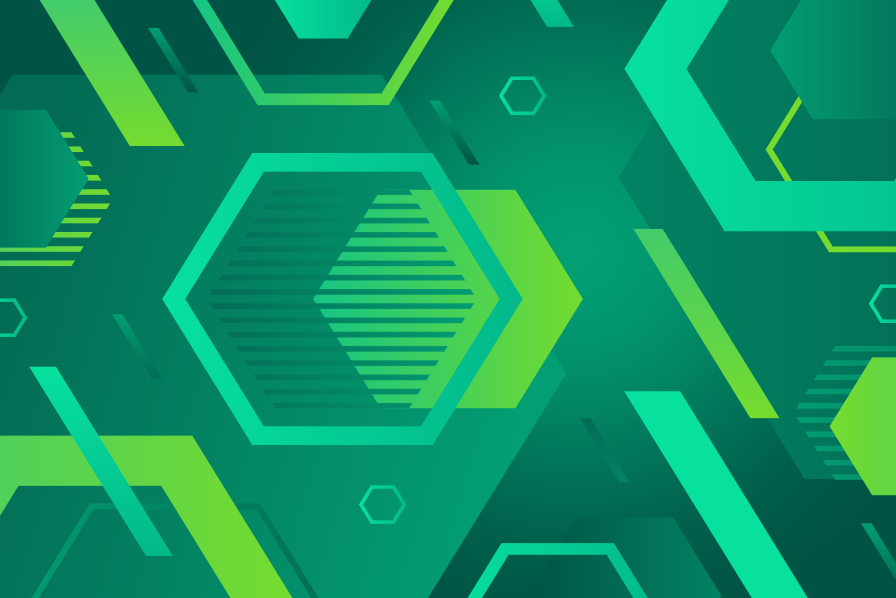
Reproduce this background procedurally as a WebGL 1 fragment shader.

```glsl
precision highp float;
uniform vec2 u_resolution;

const vec2 GRID = vec2(768.0, 512.0);   // layout units, y pointing down
const float SLANT = 0.618;              // run per rise of every diagonal
const float SLANT_NORM = 0.851;         // 1 / length(vec2(1, SLANT))
const float STRIPE_STEP = 12.2;
const float STRIPE_HALF = 2.4;
const vec2 GLOW_CENTER = vec2(495.0, 215.0);
const float GLOW_RADIUS = 340.0;
const vec2 SLIVER_SIZE = vec2(9.0, 55.0);

const vec3 NIGHT = vec3(0.0, 0.33, 0.27);
const vec3 PINE = vec3(0.01, 0.42, 0.33);
const vec3 TEAL = vec3(0.01, 0.51, 0.39);
const vec3 JADE = vec3(0.01, 0.62, 0.45);
const vec3 SEA = vec3(0.01, 0.72, 0.54);
const vec3 MINT = vec3(0.03, 0.88, 0.62);
const vec3 SPRING = vec3(0.08, 0.77, 0.52);
const vec3 LEAF = vec3(0.26, 0.80, 0.42);
const vec3 LIME = vec3(0.46, 0.86, 0.18);

vec2 p;
float pixel;
vec3 color;

// Distance functions
float hexDist(vec2 q, float r) {
  q = abs(q);
  return max(q.y - r, (q.x + SLANT * q.y - 2.0 * SLANT * r) * SLANT_NORM);
}

float barDist(vec2 q, vec2 size) {
  vec2 d = abs(vec2(q.x - SLANT * q.y, q.y) - 0.5 * size) - 0.5 * size;
  return max(d.x * SLANT_NORM, d.y);
}

// Painting with a two colour gradient
void fill(float d, vec3 a, vec3 b, float t) {
  float cover = clamp(0.5 - d / pixel, 0.0, 1.0);
  color = mix(color, mix(a, b, clamp(t, 0.0, 1.0)), cover);
}

float hexRamp(vec2 q, float r) {
  return 0.5 + q.x / (4.0 * SLANT * r);
}

void hexagon(vec2 center, float r, vec3 a, vec3 b) {
  vec2 q = p - center;
  fill(hexDist(q, r), a, b, hexRamp(q, r));
}

void hexRing(vec2 center, float r, float width, vec3 a, vec3 b) {
  vec2 q = p - center;
  fill(max(hexDist(q, r), -hexDist(q, r - width)), a, b, hexRamp(q, r));
}

void hexStripes(vec2 center, float r, vec3 a, vec3 b) {
  vec2 q = p - center;
  float stripe = abs(mod(q.y, STRIPE_STEP) - 0.5 * STRIPE_STEP) - STRIPE_HALF;
  fill(max(hexDist(q, r), stripe), a, b, hexRamp(q, r));
}

void bar(vec2 corner, vec2 size, vec3 a, vec3 b) {
  vec2 q = p - corner;
  fill(barDist(q, size), a, b, q.y / size.y);
}

void main() {
  vec2 uv = gl_FragCoord.xy / u_resolution;
  p = vec2(uv.x, 1.0 - uv.y) * GRID;
  pixel = GRID.y / u_resolution.y;

  // Backdrop glow and large panels
  color = mix(JADE, NIGHT, smoothstep(0.0, GLOW_RADIUS, length(p - GLOW_CENTER)));
  float panelRamp = (p.x + 0.3 * (p.y - 256.0)) / 480.0;
  fill(hexDist(p - vec2(169.0, 320.0), 256.0), PINE, JADE, panelRamp);
  hexagon(vec2(849.0, 152.0), 258.0, TEAL, NIGHT);

  // Small slivers
  bar(vec2(127.0, 24.0), SLIVER_SIZE, JADE, NIGHT);
  bar(vec2(368.0, 86.0), SLIVER_SIZE, JADE, NIGHT);
  bar(vec2(96.0, 269.0), SLIVER_SIZE, JADE, PINE);
  bar(vec2(497.0, 358.0), SLIVER_SIZE, PINE, TEAL);
  bar(vec2(738.0, 448.0), SLIVER_SIZE, JADE, PINE);

  // Top edge
  bar(vec2(34.0, 0.0), vec2(47.0, 125.0), LEAF, LIME);
  hexRing(vec2(277.0, -1.0), 91.0, 10.0, SPRING, LIME);
  hexagon(vec2(277.0, -1.0), 34.0, MINT, SEA);
  bar(vec2(430.0, -40.0), vec2(23.0, 63.0), MINT, SEA);

  // Top right cluster
  hexRing(vec2(765.0, 128.0), 88.0, 5.0, LIME, LIME);
  hexagon(vec2(733.0, 43.0), 59.0, JADE, PINE);
  hexRing(vec2(707.0, 59.0), 139.0, 43.0, MINT, SEA);

  // Left cluster
  hexStripes(vec2(25.0, 170.5), 58.0, LEAF, LIME);
  hexagon(vec2(3.0, 153.0), 59.0, NIGHT, JADE);

  // Central hexagons
  hexagon(vec2(384.0, 256.0), 93.5, SPRING, LIME);
  hexStripes(vec2(293.0, 256.0), 93.5, PINE, JADE);
  hexRing(vec2(293.5, 256.0), 125.0, 16.0, MINT, SEA);

  // Bottom left cluster
  hexRing(vec2(150.0, 549.0), 118.0, 5.0, JADE, PINE);
  hexRing(vec2(77.0, 515.0), 142.0, 43.0, LEAF, LIME);
  bar(vec2(25.0, 314.0), vec2(23.0, 162.0), MINT, SEA);

  // Bottom right cluster
  hexagon(vec2(535.5, 510.0), 67.0, NIGHT, TEAL);
  hexRing(vec2(478.0, 543.0), 78.0, 10.0, MINT, SEA);
  bar(vec2(543.0, 196.0), vec2(25.0, 162.0), LEAF, LIME);
  bar(vec2(535.0, 335.0), vec2(48.0, 200.0), MINT, MINT);
  hexStripes(vec2(752.0, 353.5), 58.0, JADE, TEAL);
  hexagon(vec2(784.0, 365.0), 59.0, LIME, LEAF);

  // Small rings in mirrored pairs
  for (int i = 0; i < 2; i++) {
    float side = 1.0 - 2.0 * float(i);
    hexRing(vec2(388.0, 257.0) + side * vec2(60.0, -175.0), 16.5, 3.0, MINT, SEA);
    hexRing(vec2(384.0, 266.0) + side * vec2(381.0, -6.0), 16.5, 3.0, MINT, SEA);
  }

  gl_FragColor = vec4(color, 1.0);
}
```
